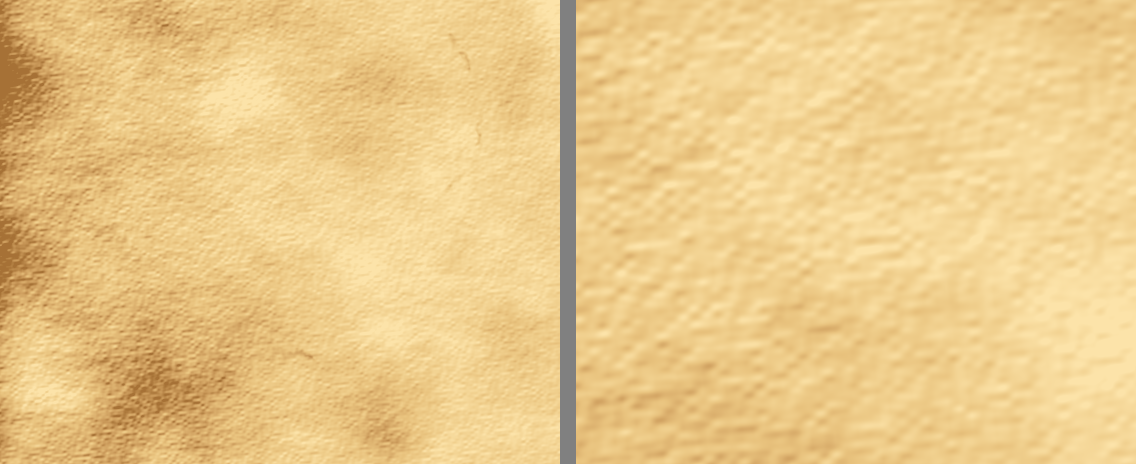
Left: the whole. Right: its middle third, enlarged.
Reproduce this texture procedurally as a Shadertoy shader.

```glsl
// Aged parchment: warm blotches and a scorched left edge over pale paper.
// A single "tone" value sums stains, cloudy noise, embossed grain and creases,
// then a six-step ramp turns tone (0 pale, 1 dark) into colour.

const vec3 RAMP[6] = vec3[6](
    vec3(0.97, 0.86, 0.62), vec3(0.94, 0.81, 0.55), vec3(0.91, 0.76, 0.49),
    vec3(0.86, 0.69, 0.43), vec3(0.80, 0.61, 0.36), vec3(0.70, 0.50, 0.26));

// Blotches: centre x, centre y, radius, strength (negative bleaches)
const vec4 STAINS[12] = vec4[12](
    vec4(0.33, 0.95, 0.10, 0.32), vec4(0.02, 0.82, 0.10, 0.34),
    vec4(0.55, 0.97, 0.12, 0.24), vec4(0.40, 0.13, 0.21, 0.34),
    vec4(0.82, 0.12, 0.11, 0.32), vec4(0.83, 0.80, 0.12, 0.26),
    vec4(0.24, 0.57, 0.13, 0.18), vec4(0.05, 0.46, 0.13, 0.20),
    vec4(1.09, 0.24, 0.11, 0.20), vec4(1.10, 0.85, 0.11, 0.20),
    vec4(0.50, 0.79, 0.10, -0.24), vec4(0.10, 0.14, 0.10, -0.20));

// Creases: start xy, end xy
const vec4 CREASES[5] = vec4[5](
    vec4(0.61, 0.62, 0.66, 0.53), vec4(0.96, 0.95, 1.01, 0.85),
    vec4(1.00, 0.63, 0.95, 0.57), vec4(1.04, 0.75, 1.03, 0.69),
    vec4(0.59, 0.245, 0.67, 0.235));

float hash(vec2 cell) {
    vec3 h = fract(cell.xyx * 0.1031);
    h += dot(h, h.yzx + 33.33);
    return fract((h.x + h.y) * h.z);
}

float noise(vec2 p) {
    vec2 i = floor(p), f = fract(p);
    f = f * f * (3.0 - 2.0 * f);
    return mix(mix(hash(i), hash(i + vec2(1, 0)), f.x),
               mix(hash(i + vec2(0, 1)), hash(i + vec2(1, 1)), f.x), f.y);
}

// Centred fractal noise, roughly -0.5 to 0.5
float fbm(vec2 p, int octaves) {
    float sum = 0.0, amp = 0.5;
    for (int k = 0; k < octaves; k++) {
        sum += amp * (noise(p) - 0.5);
        p = mat2(1.6, 1.2, -1.2, 1.6) * p + 17.3;
        amp *= 0.5;
    }
    return sum;
}

// Height difference toward a light above, on slightly flattened grains
float emboss(vec2 p, float frequency) {
    vec2 q = mat2(0.76, -0.10, 0.08, 1.05) * p * frequency;
    return noise(q) - noise(q + vec2(-0.22, 0.65));
}

float stainTone(vec2 p) {
    float tone = 0.0;
    for (int k = 0; k < STAINS.length(); k++) {
        vec2 d = (p - STAINS[k].xy) / STAINS[k].z;
        tone += STAINS[k].w * exp(-dot(d, d));
    }
    return tone;
}

// Thin lines that deepen toward their end
float creaseTone(vec2 p, float width) {
    float tone = 0.0;
    for (int k = 0; k < CREASES.length(); k++) {
        vec2 a = CREASES[k].xy, ab = CREASES[k].zw - a;
        float along = clamp(dot(p - a, ab) / dot(ab, ab), 0.0, 1.0);
        float line = 1.0 - smoothstep(0.0, width, length(p - a - ab * along));
        tone = max(tone, line * (0.4 + 0.6 * along));
    }
    return tone;
}

vec3 paperColour(float tone) {
    float x = clamp(tone, -0.12, 1.1) * 5.0;
    int i = int(clamp(floor(x), 0.0, 4.0));
    return mix(RAMP[i], RAMP[i + 1], x - float(i));
}

void mainImage(out vec4 fragColor, in vec2 fragCoord) {
    vec2 p = fragCoord / iResolution.y;
    float across = fragCoord.x / iResolution.x;

    // Warped blotches, cloudy mottling and the scorched edge
    vec2 warp = vec2(fbm(p * 7.0, 4), fbm(p * 7.0 + 50.0, 4));
    float stains = stainTone(p + 0.15 * warp);
    float clouds = fbm(p * 4.2 + 31.0, 5);
    float patches = fbm(p * vec2(14.0, 18.0) + 2.0 * warp, 4);
    float edge = exp(-p.x / (0.035 + 0.04 * max(clouds + 0.15, 0.0)));
    float roughness = mix(1.0, 0.6, smoothstep(0.1, 0.8, across))
                    + 0.5 * clamp(stains, 0.0, 0.5);

    float tone = mix(0.35, 0.0, smoothstep(-0.1, 0.85, across));
    tone += 0.10 * smoothstep(0.7, 1.0, p.y);
    tone += 1.4 * stains + 0.75 * clouds + 0.5 * edge;
    tone += 0.65 * roughness * patches;

    // Embossed grain, fine to coarse
    tone += roughness * (0.48 * emboss(p, 158.0) + 0.24 * emboss(p + 3.1, 92.0)
                       + 0.10 * emboss(p + 7.7, 42.0));

    // Broken creases
    vec2 jitter = 0.03 * vec2(fbm(p * 40.0, 3), fbm(p * 40.0 + 20.0, 3));
    float broken = smoothstep(0.1, 0.6, noise(p * 60.0));
    tone += 0.42 * broken * creaseTone(p + jitter, 0.010);

    fragColor = vec4(paperColour(tone), 1.0);
}
```
